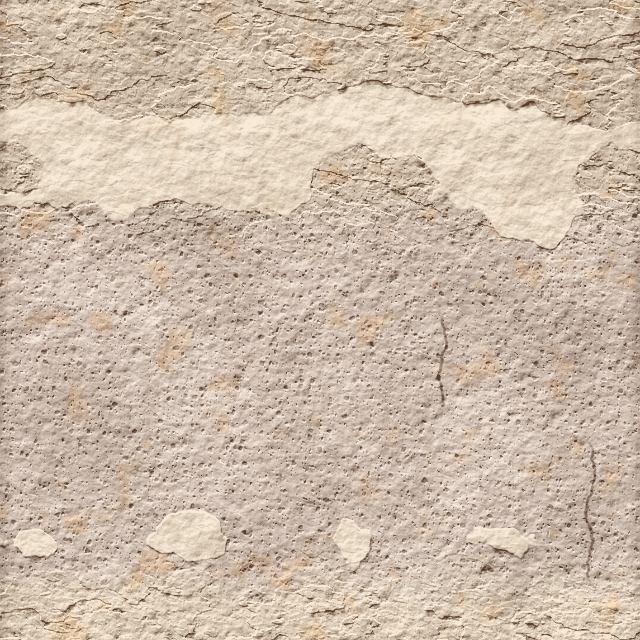
A three.js fragment shader for this texture:

```glsl
varying vec2 vUv;

const vec3 DARK_EARTH = vec3(0.38, 0.28, 0.20);
const vec3 PALE_LIME = vec3(0.94, 0.885, 0.82);
const vec2 TO_LIGHT = vec2(-0.35, 0.94);

vec2 hash2(vec2 p) {
  vec3 q = fract(p.xyx * vec3(0.1031, 0.1030, 0.0973));
  q += dot(q, q.yzx + 33.33);
  return fract((q.xx + q.yz) * q.zy);
}

float corner(vec2 cell, vec2 offset) {
  return dot(hash2(cell) * 2.0 - 1.0, offset);
}

float gradientNoise(vec2 p) {
  vec2 i = floor(p), f = p - i;
  vec2 u = f * f * f * (f * (f * 6.0 - 15.0) + 10.0);
  vec2 e = vec2(1.0, 0.0);
  float low = mix(corner(i, f), corner(i + e, f - e), u.x);
  float high = mix(corner(i + e.yx, f - e.yx), corner(i + 1.0, f - 1.0), u.x);
  return mix(low, high, u.y);
}

float fbm(vec2 p, int octaves) {
  float sum = 0.0, amp = 1.0;
  for (int i = 0; i < 5; i++) {
    if (i >= octaves) break;
    sum += amp * gradientNoise(p);
    p = p * 2.03 + vec2(17.3, 9.1);
    amp *= 0.5;
  }
  return sum;
}

float ellipse(vec2 p, vec2 center, vec2 radius) {
  return (length((p - center) / radius) - 1.0) * min(radius.x, radius.y);
}

float hump(float x, float center, float width) {
  return 1.0 - smoothstep(0.4 * width, width, abs(x - center));
}

// Scattered round cavities, 0 at the surface and 1 at the floor
float pits(vec2 p, float density) {
  p += 0.3 * vec2(gradientNoise(p * 1.7), gradientNoise(p * 1.7 + 40.0));
  float depth = 0.0;
  for (int j = -1; j <= 1; j++) {
    for (int i = -1; i <= 1; i++) {
      vec2 cell = floor(p) + vec2(float(i), float(j));
      vec2 place = 0.2 + 0.6 * hash2(cell), kind = hash2(cell + 57.0);
      float size = mix(0.14, 0.42, kind.y * kind.y);
      float bowl = 1.0 - smoothstep(0.45 * size, size, length(p - cell - place));
      depth = max(depth, bowl * step(kind.x, density));
    }
  }
  return depth;
}

// Stepped, broken layers with level faces
float ledges(vec2 p, float sharp) {
  float v = fbm(p, 5) * 2.4 + 0.3;
  return floor(v) + smoothstep(0.0, sharp, fract(v)) - 0.7 * v;
}

// Signed extent of the remaining lime coat, positive inside
float coat(vec2 p) {
  float lower = 0.68 - 0.065 * hump(p.x, 0.825, 0.09);
  float upper = 0.825 + 0.04 * hump(p.x, 0.62, 0.2);
  float d = min(p.y - lower, upper - p.y);
  d = min(d, ellipse(p, vec2(0.575, 0.71), vec2(0.085, 0.075)));
  d = min(d, ellipse(p, vec2(0.02, 0.745), vec2(0.06, 0.05)));
  d = min(d, ellipse(p, vec2(0.975, 0.715), vec2(0.075, 0.05)));
  for (int i = 0; i < 4; i++) {
    vec2 chip = vec2(0.04 + 0.25 * float(i), 0.155);
    d = max(d, -ellipse(p, chip, vec2(0.033, 0.02)));
  }
  return d + 0.05 * fbm(p * 8.0 + 3.0, 5);
}

float coverage(vec2 p) { return smoothstep(-0.001, 0.0025, coat(p)); }

float footing(vec2 p) {
  return 1.0 - smoothstep(0.06, 0.13, p.y + 0.06 * gradientNoise(p * 9.0));
}

float crack(vec2 p, float x, float bottom, float top) {
  float away = abs(p.x - x - 0.025 * fbm(p * vec2(4.0, 14.0), 4));
  float span = smoothstep(bottom, bottom + 0.03, p.y) * (1.0 - smoothstep(top - 0.03, top, p.y));
  return span * (1.0 - smoothstep(0.0008, 0.0035, away));
}

float cavities(vec2 p, float cover) {
  float bare = (1.0 - cover) * (1.0 - 0.65 * smoothstep(0.68, 0.85, p.y)) * (1.0 - 0.6 * footing(p));
  return (0.1 + 0.9 * bare) * max(pits(p * 75.0, 0.42), 0.7 * pits(p * 135.0, 0.4));
}

float height(vec2 p) {
  float cover = coverage(p);
  float rough = 0.16 + 0.5 * smoothstep(0.58, 0.7, p.y) * (1.0 - cover) + 0.45 * footing(p);
  float thickness = mix(0.75, -0.25, smoothstep(0.8, 0.84, p.y));
  float h = cover * thickness * (0.75 + gradientNoise(p * 14.0));
  h += rough * (ledges(p * vec2(7.0, 15.0), 0.07) + 0.5 * ledges(p * vec2(22.0, 38.0), 0.14));
  h += fbm(p * 22.0, 3) + mix(0.75, 0.5, cover) * fbm(p * 70.0, 3);
  return h - 0.4 * cavities(p, cover);
}

void main() {
  vec2 p = vUv;
  float cover = coverage(p), base = footing(p), h = height(p);

  // Slanted light and short cast shadows
  float relief = h - height(p + TO_LIGHT * 0.0025);
  float shadow = 0.0;
  for (int i = 2; i <= 3; i++) {
    float reach = float(i);
    float rise = height(p + TO_LIGHT * 0.003 * reach) - h;
    shadow = max(shadow, rise - 0.25 - 0.08 * reach);
  }

  // Tone of each layer
  float tone = mix(0.77, 0.93, cover) + 0.08 * base * (1.0 - cover);
  tone += 0.16 * fbm(p * 5.0 + 21.0, 4) + 0.1 * fbm(p * 45.0, 3);
  tone += min(relief, 0.0) * 0.95 + max(relief, 0.0) * 0.7 - 0.55 * shadow;
  tone -= 0.22 * cavities(p, cover);
  tone -= 0.45 * max(crack(p, 0.69, 0.35, 0.52), crack(p, 0.92, 0.08, 0.32));
  tone -= 0.15 * (1.0 - smoothstep(0.0, 0.02, min(p.x, 1.0 - p.x)));

  // Mineral tints
  vec3 color = mix(DARK_EARTH, PALE_LIME, clamp(tone, -0.05, 1.05));
  float wall = (1.0 - cover) * (1.0 - base) * (1.0 - smoothstep(0.6, 0.75, p.y));
  color += mix(vec3(0.004, 0.003, -0.008), vec3(-0.004, -0.004, 0.012), wall);
  float rust = smoothstep(0.15, 0.5, fbm(p * 13.0 + 70.0, 4)) * (1.0 - 0.7 * cover);
  color *= mix(vec3(1.0), vec3(1.0, 0.95, 0.88), rust);
  gl_FragColor = vec4(color, 1.0);
}
```
